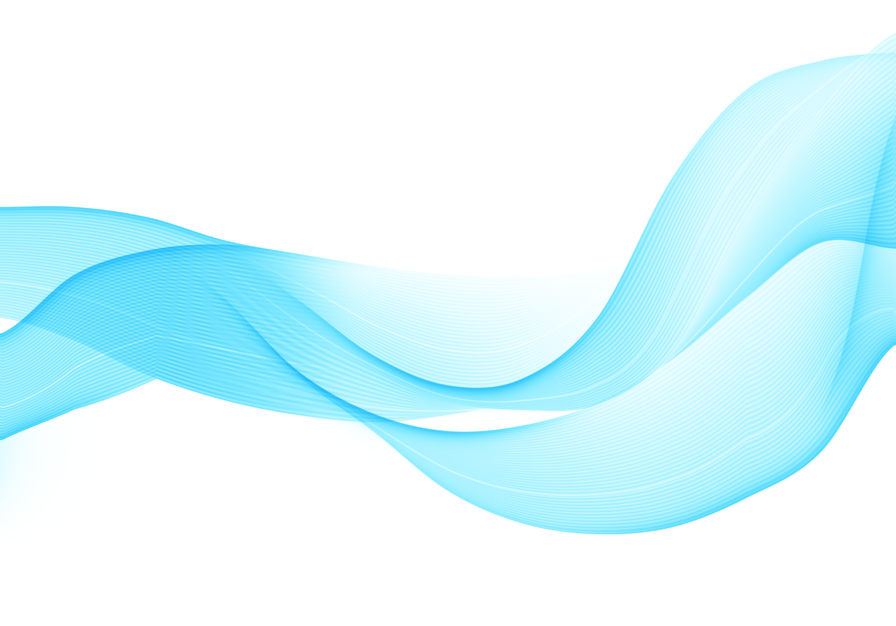
A Shadertoy shader for this background:

```glsl
// Translucent cyan ribbons of fine threads that flow across a white background.

const int KNOTS = 13;

// Ribbon borders: heights at even steps from the left side to the right.
const float CREST[KNOTS] = float[KNOTS](.669,.669,.652,.616,.594,.575,.561,.557,.570,.600,.600,.600,.600);
const float FRONT[KNOTS] = float[KNOTS](.466,.561,.600,.609,.594,.575,.561,.557,.570,.600,.600,.600,.600);
const float KEEL[KNOTS]  = float[KNOTS](.493,.456,.400,.361,.337,.326,.337,.363,.420,.500,.550,.600,.600);
const float WAVE[KNOTS]  = float[KNOTS](.669,.669,.646,.598,.520,.432,.384,.395,.492,.715,.857,.903,.916);
const float FAN[KNOTS]   = float[KNOTS](.669,.669,.646,.560,.470,.408,.358,.345,.354,.438,.655,.829,.948);
const float DIP[KNOTS]   = float[KNOTS](.640,.640,.613,.523,.406,.339,.311,.320,.356,.426,.525,.613,.603);
const float BOWL[KNOTS]  = float[KNOTS](.640,.640,.613,.523,.400,.311,.216,.164,.147,.158,.205,.279,.451);

// Smooth cubic through the knots.
float curve(float k[KNOTS], float x) {
    float s = clamp(x, 0.0, 1.0) * float(KNOTS - 1);
    int i = min(int(s), KNOTS - 2);
    float f = s - float(i);
    float a = k[max(i - 1, 0)], b = k[i], c = k[i + 1], d = k[min(i + 2, KNOTS - 1)];
    return b + 0.5 * f * (c - a + f * (2.0*a - 5.0*b + 4.0*c - d + f * (3.0*(b - c) + d - a)));
}

// Distance below a border, corrected for its slope.
float below(float k[KNOTS], vec2 p, float aspect) {
    const float STEP = 0.003;
    float left = curve(k, p.x - STEP), right = curve(k, p.x + STEP);
    float slope = (right - left) / (2.0 * STEP * aspect);
    return (0.5 * (left + right) - p.y) / sqrt(1.0 + slope * slope);
}

float cover(float d, float px) { return smoothstep(-px, px, d); }

float rise(float a, float b, float x) { return smoothstep(a, b, x); }
float fall(float a, float b, float x) { return 1.0 - smoothstep(a, b, x); }

// Ink of a threaded ribbon between two borders, with one pale crease.
float ribbon(float top, float bottom, float inkTop, float inkBottom, float strands, float px) {
    float inside = cover(top, px) * cover(-bottom, px);
    float width = max(top - bottom, 0.001);
    float t = clamp(top / width, 0.0, 1.0);
    float contrast = 0.3 * fall(0.25, 0.6, strands * px / width);
    float threads = 1.0 + contrast * cos(6.2832 * strands * t);
    float crease = 1.0 - 0.5 * fall(0.0, 1.5 * px, abs(t - 0.68) * width);
    return inside * mix(inkTop, inkBottom, t) * threads * crease;
}

// Dark edge that decays towards the inner side, where d is positive.
float rim(float d, float width, float px) {
    return cover(d, px) * exp(-max(d, 0.0) / width);
}

void mainImage(out vec4 fragColor, in vec2 fragCoord) {
    vec2 p = fragCoord / iResolution.xy;
    float aspect = iResolution.x / iResolution.y;
    float px = 1.0 / iResolution.y;
    float x = p.x;

    float crest = below(CREST, p, aspect), front = below(FRONT, p, aspect);
    float keel = below(KEEL, p, aspect), wave = below(WAVE, p, aspect);
    float fan = below(FAN, p, aspect), dip = below(DIP, p, aspect);
    float bowl = below(BOWL, p, aspect);
    // The hem hangs below the keel at the left and tapers into it
    float hem = keel - 0.195 * max(0.0, 1.0 - x / 0.175);

    // Left pair of ribbons
    float ink = ribbon(crest, keel, 0.50, 0.32, 40.0, px) * fall(0.18, 0.40, x);
    ink += ribbon(front, hem, 0.48, 0.55, 36.0, px) * fall(0.18, 0.42, x);

    // Pale sail above the central wave
    ink += ribbon(crest, wave, 0.06, 0.34, 30.0, px) * rise(0.2, 0.32, x) * fall(0.4, 0.75, x);

    // Central wave and the veil beneath it
    ink += ribbon(wave, fan, 0.5, 0.4, 22.0, px) * rise(0.2, 0.35, x) * mix(0.4, 1.0, fall(0.68, 0.82, x));
    ink += ribbon(fan, keel, 0.4, 0.3, 12.0, px) * rise(0.2, 0.35, x) * fall(0.48, 0.6, x);

    // Fan at the right and the wide bowl
    ink += ribbon(fan, dip, 0.14, 0.55, 40.0, px) * rise(0.66, 0.72, x);
    ink += ribbon(dip, bowl, mix(0.3, 0.1, rise(0.5, 0.75, x)), 0.42, 38.0, px);

    // Upright fold near the right side
    float s = p.y - 0.6;
    float fold = (x - (0.964 + 0.12 * s + s * s * s)) * aspect;
    float foldReach = rise(0.3, 0.45, p.y) * fall(0.72, 0.9, p.y) * cover(-bowl, px);
    ink += foldReach * (0.12 * cover(fold, px) + 0.5 * rim(fold, 0.02, px) + 0.25 * rim(-fold, 0.035, px));

    // Dark edges
    ink += 0.85 * rim(crest, 0.007, px) * fall(0.2, 0.45, x);
    ink += 0.95 * rim(front, 0.010, px) * fall(0.18, 0.32, x);
    ink += 0.80 * rim(-hem, 0.012, px) * fall(0.02, 0.16, x);
    ink += 1.30 * rim(wave, 0.009, px) * rise(0.28, 0.48, x) * fall(0.56, 0.74, x);
    ink += 0.15 * rim(wave, 0.012, px) * rise(0.6, 0.7, x);
    ink += 1.20 * rim(dip, 0.009, px) * rise(0.2, 0.36, x) * fall(0.48, 0.68, x);
    ink += 0.45 * rim(-dip, 0.012, px) * rise(0.82, 0.92, x);
    ink += 0.55 * rim(-bowl, 0.014, px) * rise(0.6, 0.82, x);
    ink += 0.25 * rim(-bowl, 0.006, px) * rise(0.38, 0.5, x);

    // Faint glow below the left end
    ink += 0.14 * exp(-x / 0.025) * cover(hem, px) * rise(0.12, 0.3, p.y);

    // Ink absorbs red first, then green
    vec3 absorbed = vec3(ink, 0.12 * ink + 0.03 * ink * ink, 0.01 * ink);
    fragColor = vec4(exp(-absorbed), 1.0);
}
```
